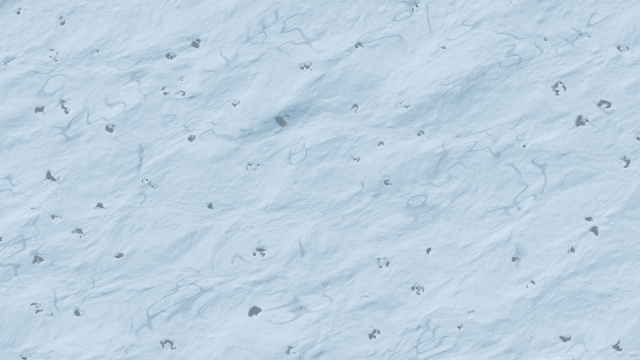
This texture is drawn by a Shadertoy shader. Its source:

```glsl
#define SNOW vec3(0.750, 0.830, 0.889)
#define TINT vec3(1.0, 0.77, 0.60)
#define GRIT vec3(0.42, 0.49, 0.53)
#define DRIFT_ANGLE 0.44
#define DRIFT_SCALE 6.5
#define RELIEF 0.047
#define PIT_CELL 0.125
#define PIT_SHARE 0.55
#define LIGHT_DIR vec2(-0.45, 0.89)

float hash(vec2 p) {
    vec3 q = fract(p.xyx * 0.1031);
    q += dot(q, q.yzx + 33.33);
    return fract((q.x + q.y) * q.z);
}

float noise(vec2 p) {
    vec2 i = floor(p), f = fract(p);
    f = f * f * (3.0 - 2.0 * f);
    return mix(mix(hash(i), hash(i + vec2(1, 0)), f.x),
               mix(hash(i + vec2(0, 1)), hash(i + 1.0), f.x), f.y);
}

// Axes along and across the wind, bent by layered sines
vec2 windSpace(vec2 p) {
    float c = cos(DRIFT_ANGLE), s = sin(DRIFT_ANGLE);
    vec2 q = vec2(c * p.x + s * p.y, c * p.y - s * p.x);
    q.y += 0.012 * sin(q.x * 13.0 + 4.0 * sin(q.y * 9.0));
    q.x += 0.015 * sin(q.y * 31.0 + 2.0 * sin(q.x * 11.0));
    return q + 20.0;
}

// Scattered hollows: 1 at the centre, 0 outside a ragged rim
float pits(vec2 p) {
    vec2 cell = floor(p / PIT_CELL);
    vec2 ragged = p + 0.016 * (vec2(noise(p * 65.0), noise(p * 65.0 + 40.0)) - 0.5);
    float hollow = 0.0;
    for (int y = -1; y <= 1; y++)
    for (int x = -1; x <= 1; x++) {
        vec2 id = cell + vec2(x, y) + 50.0;
        if (hash(id + 7.3) > PIT_SHARE) continue;
        vec2 centre = (id - 50.0 + vec2(hash(id), hash(id + 19.7))) * PIT_CELL;
        float radius = mix(0.010, 0.025, hash(id + 31.1));
        vec2 d = (ragged - centre) * vec2(0.85, 1.1);
        hollow = max(hollow, smoothstep(radius, radius * 0.3, length(d)));
    }
    return hollow;
}

// Wind-drawn drifts that turn into even grain at small scales
float snowHeight(vec2 p) {
    vec2 q = windSpace(p);
    float height = 0.0, scale = DRIFT_SCALE, weight = 1.0, stretch = 0.38;
    for (int i = 0; i < 6; i++) {
        float n = noise(q * vec2(stretch, 1.0) * scale + float(i) * 17.0);
        float crease = abs(2.0 * n - 1.0);
        height += weight * mix(n, crease, 0.3) / scale;
        scale *= 2.03;
        weight *= 0.95;
        stretch = mix(stretch, 1.0, 0.2);
    }
    return height - 0.011 * pits(p);
}

void mainImage(out vec4 fragColor, in vec2 fragCoord) {
    vec2 p = fragCoord / iResolution.y;
    vec2 q = windSpace(p);

    // Slope towards the light
    float reach = 0.0022;
    float slope = (snowHeight(p - reach * LIGHT_DIR)
                 - snowHeight(p + reach * LIGHT_DIR)) / (2.0 * reach);
    float light = slope > 0.0 ? slope / (1.0 + 0.3 * slope) : slope * 1.05;
    float broad = noise(q * vec2(5.0, 11.0)) - 0.5;
    vec3 color = SNOW + TINT * (RELIEF * light + 0.03 * broad);

    // Thin shaded cracks in patches
    float vein = abs(noise(q * vec2(22.0, 48.0)) - 0.5);
    float patchy = smoothstep(0.66, 0.85, noise(q * vec2(9.0, 14.0) + 60.0));
    color -= TINT * 0.11 * patchy * smoothstep(0.10, 0.01, vein);

    // Broken grit showing in the hollows
    float flecks = 0.6 * noise(p * 75.0 + 9.0) + 0.4 * noise(p * 170.0);
    float grit = smoothstep(0.42, 0.66, flecks) * smoothstep(0.1, 0.8, pits(p));
    color = mix(color, GRIT, 0.85 * grit);

    fragColor = vec4(clamp(color, 0.0, 1.0), 1.0);
}
```
